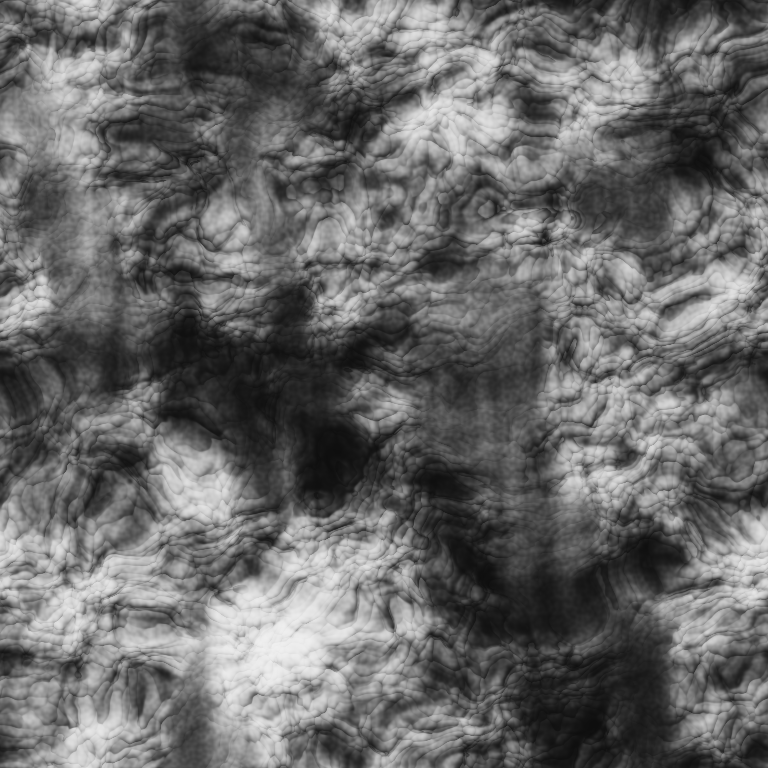
Give the GLSL for this texture, as a three.js fragment shader.

```glsl
varying vec2 vUv;

vec2 hash2(vec2 cell, float seed) {
  vec3 q = fract(vec3(cell.xyx + seed) * vec3(0.1031, 0.1030, 0.0973));
  q += dot(q, q.yzx + 33.33);
  return fract((q.xx + q.yz) * q.zy);
}

// Gradient noise that wraps after a whole number of cells
float cornerSlope(vec2 cell, vec2 offset, vec2 period, float seed) {
  float angle = 6.2832 * hash2(mod(cell, period), seed).x;
  return dot(vec2(cos(angle), sin(angle)), offset);
}

float gradientNoise(vec2 uv, vec2 period, float seed) {
  vec2 p = uv * period;
  vec2 cell = floor(p);
  vec2 f = p - cell;
  vec2 blend = f * f * f * (f * (f * 6.0 - 15.0) + 10.0);
  vec2 right = vec2(1.0, 0.0);
  vec2 up = vec2(0.0, 1.0);
  float low = mix(cornerSlope(cell, f, period, seed),
                  cornerSlope(cell + right, f - right, period, seed), blend.x);
  float high = mix(cornerSlope(cell + up, f - up, period, seed),
                   cornerSlope(cell + 1.0, f - 1.0, period, seed), blend.x);
  return mix(low, high, blend.y);
}

float layeredNoise(vec2 uv, vec2 period, float seed) {
  return gradientNoise(uv, period, seed)
       + 0.5 * gradientNoise(uv, period * 2.0, seed + 5.0)
       + 0.25 * gradientNoise(uv, period * 4.0, seed + 9.0);
}

vec2 warp(vec2 uv, float period, float amount, float seed) {
  return uv + amount * vec2(layeredNoise(uv, vec2(period), seed),
                            layeredNoise(uv, vec2(period), seed + 17.0));
}

// Packed domes of random height: xy = offset from the dome centre, z = depth
vec3 puffs(vec2 uv, float count, float seed, float crispness) {
  vec2 p = uv * count;
  vec2 home = floor(p);
  vec2 offset = vec2(0.0);
  float total = 0.0;
  for (int y = -1; y <= 1; y++) {
    for (int x = -1; x <= 1; x++) {
      vec2 cell = home + vec2(float(x), float(y));
      vec2 jitter = hash2(mod(cell, count), seed);
      vec2 delta = p - cell - jitter;
      float sunk = 0.4 * fract(jitter.x * 7.31 + jitter.y * 13.7);
      float weight = exp(-crispness * (dot(delta, delta) + sunk));
      offset += delta * weight;
      total += weight;
    }
  }
  return vec3(offset / total, -log(total) / crispness);
}

// Nested puffs, lit on one side and dark in the creases
float billows(vec2 uv, vec2 light) {
  const float MEAN_DEPTH = 0.38;
  float shade = 0.0;
  float count = 4.0;
  float strength = 1.2;
  for (int i = 0; i < 5; i++) {
    vec3 puff = puffs(uv, count, float(i) * 11.0 + 3.0, 15.0);
    float lit = dot(puff.xy, light);
    float crease = MEAN_DEPTH - puff.z;
    shade += strength * (lit + 1.25 * crease);
    uv += 0.15 * puff.xy / count;
    count = floor(count * 2.1);
    strength *= 0.86;
  }
  return shade;
}

// Soft shoulder from black smoke to pale ash
float ashTone(float exposure) {
  return 0.05 + 0.9 / (1.0 + exp(0.4 - 1.2 * exposure));
}

void main() {
  vec2 light = normalize(vec2(-0.35, 0.94));
  vec2 uv = warp(vUv, 5.0, 0.035, 2.0);
  uv = warp(uv, 22.0, 0.007, 41.0);

  // Large masses and the dark hollows between them
  float masses = layeredNoise(uv, vec2(3.0), 61.0);

  // Soft veils with falling streaks
  float veil = smoothstep(0.05, 0.42, layeredNoise(uv, vec2(5.0, 3.0), 83.0));
  float streaks = layeredNoise(vUv, vec2(22.0, 3.0), 97.0);

  float grain = gradientNoise(vUv, vec2(150.0), 29.0);
  float exposure = 0.12 + 2.3 * masses + 0.4 * grain;
  exposure += 1.08 * billows(uv, light) * (1.0 - 0.7 * veil);
  exposure += veil * (0.9 * streaks - 0.5);

  gl_FragColor = vec4(vec3(ashTone(exposure)), 1.0);
}
```
